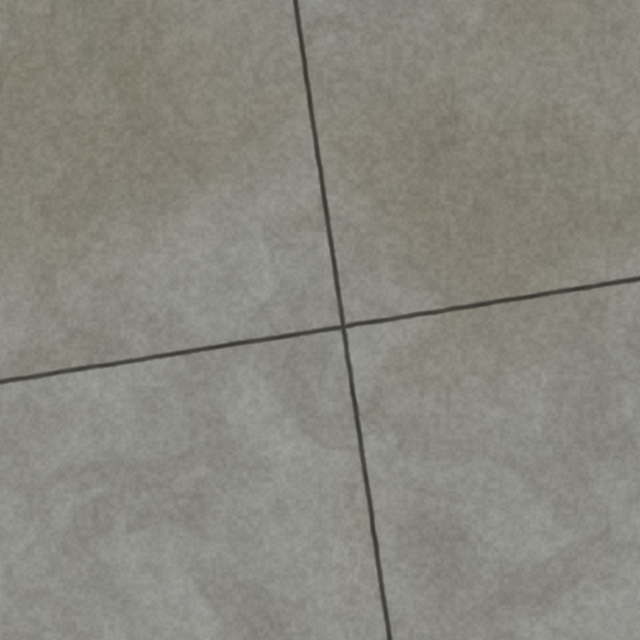
Reproduce this texture procedurally as a WebGL 2 fragment shader.

```glsl
#version 300 es
precision highp float;
// Four large stone floor tiles meeting at a tilted cross of thin dark joints.
// A skewed grid gives the joints; warped noise, seeded per tile, gives the
// cloudy grey stone, over which soft tan stains, veins and grain are laid.

uniform vec2 u_resolution;
out vec4 outColor;

const vec2 CROSSING = vec2(0.5365, 0.4896);  // where the joints meet
const vec2 SKEW = vec2(0.148, -0.1615);      // lean of upright and level joints
const float TILE_SIZE = 1.3;
const float JOINT_CORE = 0.0006;             // half width of the darkest part
const float JOINT_EDGE = 0.0066;             // half width including soft rim
const float JOINT_WOBBLE = 0.0014;
const float GRAIN = 0.085;
const float MOTTLE = 0.050;
const vec3 LIGHT_GREY = vec3(0.582, 0.584, 0.566);
const vec3 MID_GREY = vec3(0.522, 0.520, 0.489);
const vec3 TAN = vec3(0.500, 0.476, 0.418);
const vec3 JOINT_COLOR = vec3(0.225, 0.215, 0.195);

// Tan stains: centre x, centre y, radius, strength
const int STAIN_COUNT = 8;
const vec4 STAINS[STAIN_COUNT] = vec4[](
    vec4(0.02, 0.80, 0.24, 0.90), vec4(0.32, 0.84, 0.17, 0.55),
    vec4(0.86, 1.00, 0.17, 0.70), vec4(0.75, 0.66, 0.15, 0.75),
    vec4(0.62, 0.78, 0.12, 0.55), vec4(0.66, 0.46, 0.08, 0.40),
    vec4(0.93, 0.69, 0.12, 0.45), vec4(0.55, 0.18, 0.12, 0.20));

float hash(vec2 p) {
    vec3 q = fract(p.xyx * vec3(0.1031, 0.1030, 0.0973));
    q += dot(q, q.yzx + 33.33);
    return fract((q.x + q.y) * q.z);
}

float noise(vec2 p) {
    vec2 cell = floor(p);
    vec2 f = fract(p);
    f = f * f * (3.0 - 2.0 * f);
    return mix(mix(hash(cell), hash(cell + vec2(1, 0)), f.x),
               mix(hash(cell + vec2(0, 1)), hash(cell + 1.0), f.x), f.y);
}

float fbm(vec2 p) {
    float sum = 0.0, amplitude = 0.5;
    for (int i = 0; i < 5; i++) {
        sum += amplitude * noise(p);
        p = mat2(1.6, 1.2, -1.2, 1.6) * p + 17.3;
        amplitude *= 0.5;
    }
    return sum;
}

float stainAmount(vec2 p) {
    float amount = 0.0;
    for (int i = 0; i < STAIN_COUNT; i++) {
        vec2 offset = (p - STAINS[i].xy) / STAINS[i].z;
        amount += STAINS[i].w * exp(-dot(offset, offset));
    }
    return amount;
}

vec3 stoneColor(vec2 p, vec2 tile) {
    vec2 seeded = p + 23.0 * tile + 40.0;
    vec2 warp = vec2(fbm(seeded * 6.0), fbm(seeded * 6.0 + 61.0)) - 0.5;
    float broad = fbm(seeded * 5.0 + 2.0 * warp);
    float fine = fbm(seeded * 16.0 + 4.0 * warp);
    float cloud = smoothstep(0.28, 0.70, 0.5 * broad + 0.5 * fine);

    // Grey clouds and ragged tan stains that let pale patches through
    vec3 color = mix(MID_GREY, LIGHT_GREY, cloud);
    float stain = stainAmount(p + 0.22 * warp) * (0.35 + 1.1 * fine);
    color = mix(color, TAN, clamp(stain, 0.0, 0.85));

    // Faint broken veins, some pale and some dark
    float ridge = abs(fbm(seeded * 6.0 + 3.0 * warp + 9.0) - 0.48);
    float vein = 1.0 - smoothstep(0.0, 0.03, ridge);
    color += 0.05 * vein * (noise(seeded * 7.0 + 30.0) - 0.5);

    // Small blotches and sandy grain
    color += MOTTLE * (fbm(seeded * 42.0 + 3.0 * warp) - 0.48);
    float grain = 0.55 * noise(seeded * 120.0) + 0.45 * noise(seeded * 230.0 + 8.0);
    return color + GRAIN * (grain - 0.5);
}

// Dark coverage of one joint, from its distance and the position along it
float jointCover(float across, float along, float seed, float pixel) {
    float wobble = JOINT_WOBBLE * (noise(vec2(along * 40.0 + 50.0, seed)) - 0.5);
    float wear = noise(vec2(along * 50.0 + 90.0, seed + 5.0));
    float ragged = noise(vec2(along * 150.0 + 70.0, across * 180.0 + seed + 9.0));
    float rim = max(JOINT_EDGE * mix(0.85, 1.15, ragged), JOINT_CORE + 1.5 * pixel);
    float cover = 1.0 - smoothstep(JOINT_CORE, rim, abs(across + wobble));
    return cover * mix(0.82, 1.0, wear);
}

void main() {
    float pixel = 1.0 / u_resolution.y;
    vec2 p = gl_FragCoord.xy * pixel;

    // Skewed tile grid
    vec2 fromCrossing = p - CROSSING;
    vec2 grid = fromCrossing + SKEW * fromCrossing.yx;
    vec2 tile = floor(grid / TILE_SIZE);
    vec2 toJoint = grid - TILE_SIZE * round(grid / TILE_SIZE);

    vec3 color = stoneColor(p, tile);
    float upright = jointCover(toJoint.x, grid.y, 3.0, pixel);
    float level = jointCover(toJoint.y, grid.x, 14.0, pixel);
    color = mix(color, JOINT_COLOR, max(upright, level));
    outColor = vec4(color, 1.0);
}
```
